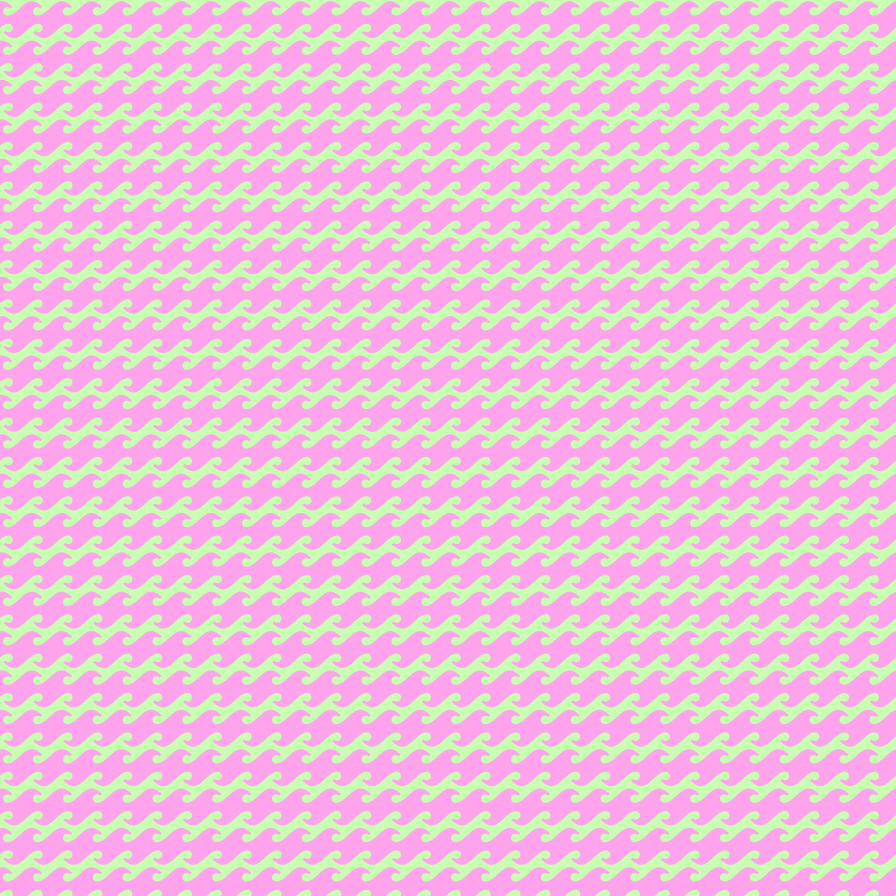
Reproduce this pattern procedurally as a Shadertoy shader.

```glsl
// Rows of running-wave scrolls: pale green bands with curled crests on pink.
// Each band is a cosine swell with a round curl and a hooked trough under it,
// repeated by mod and turned half a revolution to form the band's lower edge.

// Signed height over the swell, scaled by its slope to approximate distance.
float swellDistance(vec2 p) {
    float phase = 3.14159 * (p.x - 0.2) / 0.82;
    float slope = 0.92 * sin(phase);
    return (p.y - 0.28 + 0.24 * cos(phase)) / sqrt(1.0 + slope * slope);
}

// Distance to the scroll band: negative inside, one unit per horizontal repeat.
float scrollDistance(vec2 p) {
    if (p.y < 0.0) p = -p;
    p.x = fract(p.x + 0.15) - 0.15;

    // Trough, with the hook's tip at its left end
    float trough = swellDistance(p);

    // Neck between the hook and the crest of the preceding swell
    float hookEdge = dot(p - vec2(-0.15, 0.225), vec2(0.6, -0.8));
    float crest = swellDistance(p + vec2(1.0, 0.0));
    float neck = max(max(hookEdge, crest), p.x - 0.02);

    // Round curl at the end of the crest
    float curl = length(p - vec2(0.02, 0.378)) - 0.14;

    return min(trough, min(neck, curl));
}

void mainImage(out vec4 fragColor, in vec2 fragCoord) {
    // Thirty scrolls across, rows counted from the top edge
    vec2 p = 30.0 * (fragCoord / iResolution.y - vec2(0.0, 1.0));
    p.x -= 0.267;
    p.y = mod(p.y + 0.659, 1.318) - 0.659;

    // Edge blended over one pixel
    float pixel = 30.0 / iResolution.y;
    float ground = clamp(scrollDistance(p) / pixel + 0.5, 0.0, 1.0);

    vec3 green = vec3(0.79, 1.0, 0.70);
    vec3 pink = vec3(1.0, 0.64, 0.93);
    fragColor = vec4(mix(green, pink, ground), 1.0);
}
```
